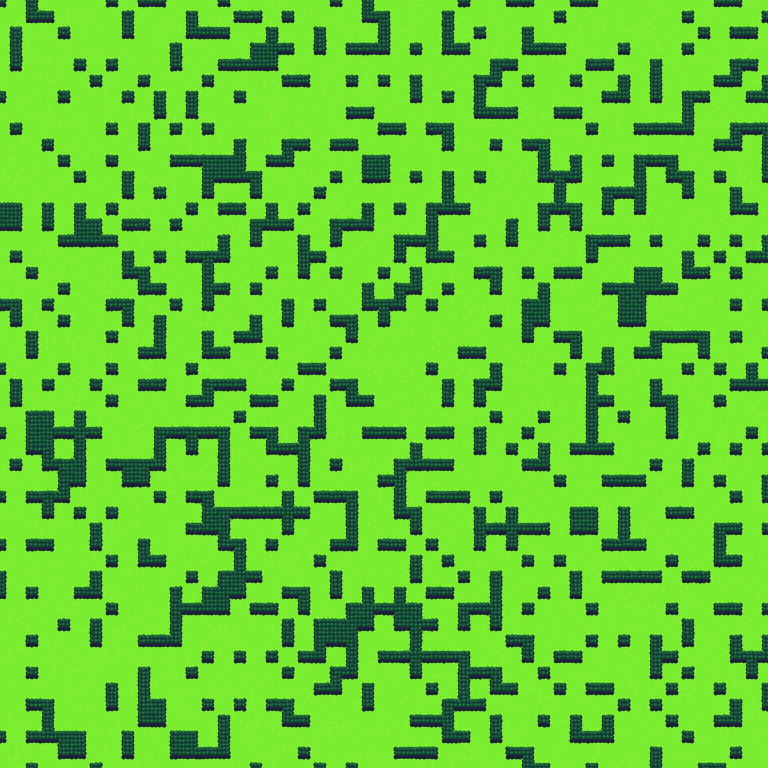
This pattern is drawn by a three.js fragment shader. Its source:

```glsl
// Hedge maze scraps on a bright lawn, seen from above.
// Random lattice points hold bushes; filled neighbours join into hedges, which
// are covered in small shaded leaf clumps with a dark shadow along the foot.
#define TILES 48.0        // lattice points across the canvas
#define DENSE_MID 0.37    // chance of a bush at the centre
#define DENSE_RIM 0.29    // chance of a bush near the corners
#define HALF_WIDTH 0.30   // half thickness of the hedge core, in tiles
#define CLUMPS 4.0        // leaf clumps per tile
#define CLUMP_RADIUS 0.145
#define JITTER 0.16       // clump displacement, in clump cells
#define SOFT 0.035        // edge softness, in tiles
#define FOOT 0.16         // height of the shadow at the foot
#define TUFT_CHANCE 0.35

varying vec2 vUv;

const vec3 GRASS = vec3(0.48, 0.93, 0.19);
const vec3 TUFT  = vec3(0.62, 0.95, 0.23);
const vec3 NAVY  = vec3(0.11, 0.10, 0.21);
const vec3 DEEP  = vec3(0.08, 0.23, 0.22);
const vec3 LEAF  = vec3(0.07, 0.36, 0.22);
const vec3 SHEEN = vec3(0.14, 0.53, 0.22);

float hash(vec2 p) {
  vec3 q = fract(vec3(p.xyx) * vec3(0.1031, 0.1030, 0.0973));
  q += dot(q, q.yzx + 33.33);
  return fract((q.x + q.y) * q.z);
}

vec2 hash2(vec2 p) {
  return vec2(hash(p + 17.3), hash(p + 71.9));
}

// Is there a bush on this lattice point?
bool filled(vec2 n) {
  float rim = smoothstep(0.1, 0.65, length(n / TILES - 0.5));
  return hash(n + 203.0) < mix(DENSE_MID, DENSE_RIM, rim);
}

// Signed distance to the hedge core: bushes, links and filled squares.
float hedge(vec2 p) {
  vec2 n = floor(p + 0.5);
  if (!filled(n)) return 1.0;
  vec2 side = sign(p - n);
  vec2 f = abs(p - n);
  bool across = filled(n + vec2(side.x, 0.0));
  bool along = filled(n + vec2(0.0, side.y));
  float d = max(f.x, f.y) - HALF_WIDTH;
  if (across) d = min(d, f.y - HALF_WIDTH);
  if (along) d = min(d, f.x - HALF_WIDTH);
  if (across && along && filled(n + side)) d = -HALF_WIDTH;
  return d;
}

// Lawn with faint slanted tufts.
vec3 lawn(vec2 p) {
  vec2 q = p * 2.5;
  vec2 cell = floor(q);
  vec2 h = hash2(cell);
  vec2 f = fract(q) - mix(vec2(0.25), vec2(0.75), h);
  f.x += (h.x > 0.5 ? 0.6 : -0.6) * f.y;
  float blade = 1.0 - smoothstep(0.08, 0.24, length(f * vec2(1.0, 0.7)));
  return mix(GRASS, TUFT, 0.6 * blade * step(hash(cell + 5.0), TUFT_CHANCE));
}

// One leaf clump, lit from the upper left; h runs over the unit disc.
vec3 clump(vec2 h, float tone) {
  vec3 c = mix(DEEP, LEAF, smoothstep(-0.35, 0.15, dot(h, vec2(-0.3, 0.75))));
  float spot = 1.0 - smoothstep(0.25, 0.65, length(h - vec2(-0.15, 0.2)));
  c = mix(c, SHEEN, spot * mix(0.45, 1.0, tone));
  return mix(c, DEEP, smoothstep(0.65, 0.95, length(h)));
}

void main() {
  vec2 p = vUv * TILES + vec2(0.0, 0.06);
  vec3 ground = lawn(p);

  // Hedge core, seen in the gaps between clumps
  float cover = 1.0 - smoothstep(-SOFT, SOFT, hedge(p));
  vec3 leaves = DEEP;

  // Clumps from top to bottom, so that lower ones overlap upper ones
  vec2 home = floor(p * CLUMPS + 0.5);
  for (int j = 1; j >= -1; j--) {
    for (int i = -1; i <= 1; i++) {
      vec2 cell = home + vec2(float(i), float(j));
      if (hedge(cell / CLUMPS) > 0.0) continue;
      vec2 centre = (cell + JITTER * (hash2(cell) - 0.5)) / CLUMPS;
      vec2 h = (p - centre) / CLUMP_RADIUS;
      float edge = length(p - centre) - CLUMP_RADIUS;
      float mask = 1.0 - smoothstep(-SOFT, SOFT, edge);
      leaves = mix(leaves, clump(h, hash(cell + 9.0)), mask);
      cover = max(cover, mask);
    }
  }

  // Shadow where the hedge ends just below
  float shadow = smoothstep(-0.04, 0.05, hedge(p - vec2(0.0, FOOT)));
  leaves = mix(leaves, NAVY, 0.92 * shadow);

  gl_FragColor = vec4(mix(ground, leaves, cover), 1.0);
}
```
